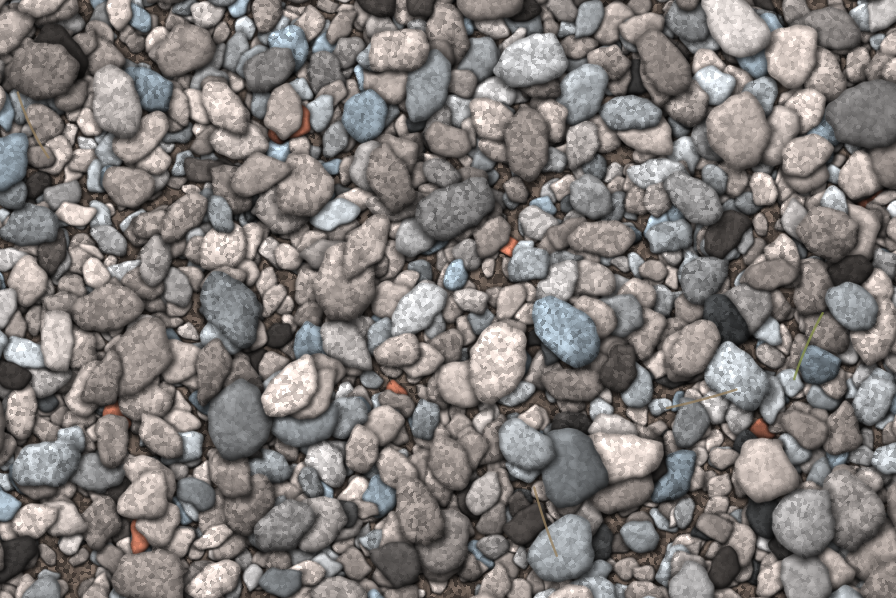
Give the GLSL for this texture, as a WebGL 2 fragment shader.

```glsl
#version 300 es
precision highp float;

uniform vec2 u_resolution;
out vec4 fragColor;

#define TAU 6.2831853
#define SIDES 7
#define GRAIN 0.36
#define MOTTLE 0.24
#define SHADOW 0.52
#define SHADOW_REACH 1.30
#define STEEPNESS 1.1
#define EXPOSURE 1.03
#define LIGHT normalize(vec3(-0.3, 0.55, 0.8))
#define WARM vec3(1.05, 0.985, 0.95)
#define COOL vec3(0.97, 1.0, 1.025)
#define EARTH vec3(0.36, 0.315, 0.285)

vec4 hash(vec2 p) {
    vec4 h = fract(p.xyxy * vec4(0.1031, 0.1030, 0.0973, 0.1099));
    h += dot(h, h.wzxy + 33.33);
    return fract((h.xxyz + h.yzzw) * h.zywx);
}

mat2 rotation(float a) {
    float c = cos(a), s = sin(a);
    return mat2(c, s, -s, c);
}

// Cellular noise: x = random value of the nearest point, y = distance to it
vec2 cellular(vec2 p) {
    vec2 id = floor(p), nearest = vec2(0.0, 9.0);
    for (int j = -1; j <= 1; j++)
    for (int i = -1; i <= 1; i++) {
        vec2 c = id + vec2(i, j);
        vec4 h = hash(c);
        float d = length(p - c - h.xy);
        if (d < nearest.y) nearest = vec2(h.z, d);
    }
    return nearest;
}

// Rounded polygon: xy = gradient, z = level (1 on the outline)
vec3 pebble(vec2 p, vec2 seed) {
    float sum = 0.0;
    vec2 grad = vec2(0.0);
    for (int k = 0; k < SIDES; k++) {
        vec2 v = fract(seed * (float(k) + 1.0) * 13.7);
        float a = (float(k) + 0.75 * (v.x - 0.5)) * TAU / float(SIDES);
        vec2 dir = vec2(cos(a), sin(a)) / mix(0.74, 1.06, v.y);
        float m = max(dot(p, dir), 0.0);
        float m7 = m * m * m * m * m * m * m;
        sum += m7 * m;
        grad += m7 * dir;
    }
    float level = max(pow(sum, 0.125), 0.02);
    return vec3(grad / pow(level, 7.0), level);
}

vec3 stoneColour(vec4 e) {
    float tone = mix(0.5, 0.87, e.x);
    vec3 tint = mix(WARM, COOL, smoothstep(0.55, 0.95, e.y));
    if (e.z < 0.06) tone *= 0.42;
    if (e.z > 0.945) tint = vec3(0.91, 1.0, 1.07);
    if (e.z > 0.99) tint = vec3(1.1, 0.68, 0.54);
    return tone * tint;
}

// Paints one layer of scattered stones over what lies below
vec3 stoneLayer(vec3 col, vec2 p, float size, float presence, float seed, vec2 texture2) {
    mat2 turn = rotation(seed * 1.3);
    vec2 q = turn * p / size + seed * 17.0;
    vec2 id = floor(q);
    for (int j = -1; j <= 1; j++)
    for (int i = -1; i <= 1; i++) {
        vec2 c = id + vec2(i, j), key = c + seed * 57.0;
        vec4 h = hash(key), g = hash(key + 31.7), e = hash(key + 77.1);
        if (h.x > presence) continue;
        float radius = mix(0.42, 0.68, h.w);
        mat2 spin = rotation(g.x * TAU);
        vec2 stretch = vec2(0.86, 1.0 + 0.5 * g.y);
        vec2 o = spin * (q - c - 0.5 - 0.7 * (h.yz - 0.5)) / radius * stretch;
        if (dot(o, o) > 3.4) continue;

        vec3 shape = pebble(o, g.zw);
        float s = shape.z;
        vec2 slope = (((shape.xy * stretch) * spin) * turn) / radius;
        vec2 outward = normalize(slope + 1e-5);

        // Contact shadow, heavier on the lower side
        float under = SHADOW + 0.22 * dot(outward, vec2(0.4, -0.9));
        col *= 1.0 - under * smoothstep(SHADOW_REACH, 0.95, s);

        // Domed side, random tilt and one broken facet
        vec2 ridge = vec2(cos(e.w * TAU), sin(e.w * TAU));
        vec2 tilt = 0.35 * (g.zy - 0.5);
        tilt += 0.28 * ridge * smoothstep(-0.07, 0.07, dot(o * spin * turn, ridge) - 0.4 * g.w);
        tilt += 0.22 * (texture2 - 0.5);
        vec3 normal = normalize(vec3(outward * STEEPNESS * pow(min(s, 1.0), 4.0) + tilt, 1.0));
        float light = 0.35 + 0.75 * max(dot(normal, LIGHT), 0.0);
        light *= 1.0 - 0.28 * smoothstep(0.78, 1.0, s);

        float rough = mix(0.6, 1.4, e.w);
        float speckle = 1.0 + rough * (GRAIN * (texture2.x - 0.5) + MOTTLE * (texture2.y - 0.5));
        float edge = length(slope) / (size * u_resolution.y);
        col = mix(col, stoneColour(e) * light * speckle, smoothstep(edge, -edge, s - 1.0));
    }
    return col;
}

// A few thin, bent dry stalks
vec3 stalks(vec3 col, vec2 p) {
    for (int k = 0; k < 4; k++) {
        vec4 h = hash(vec2(k, 5.0) * 7.3);
        vec2 o = rotation(h.z * TAU) * (p - h.xy * vec2(1.5, 1.0));
        o.y += 4.0 * (h.w - 0.5) * o.x * o.x;
        float d = length(vec2(max(abs(o.x) - 0.06, 0.0), o.y));
        vec3 tint = mix(vec3(0.56, 0.48, 0.36), vec3(0.5, 0.54, 0.28), step(0.6, h.w));
        col = mix(col, tint, 0.8 * smoothstep(0.0032, 0.0008, d));
    }
    return col;
}

void main() {
    vec2 p = gl_FragCoord.xy / u_resolution.y;
    vec2 fine = cellular(p * 150.0), broad = cellular(p * 62.0 + 9.0);
    vec2 grain = vec2(fine.x, mix(broad.x, 1.0 - broad.y, 0.5));
    vec2 chipped = p + 0.0016 * sin(p.yx * 95.0 + 2.0 * sin(p * 61.0)) + 0.0008 * sin(p.yx * 230.0);

    vec3 col = EARTH * (0.6 + 0.8 * grain.x);
    col = stoneLayer(col, chipped, 0.040, 0.95, 1.0, grain);
    col = stoneLayer(col, chipped, 0.056, 0.85, 2.0, grain);
    col = stoneLayer(col, chipped, 0.074, 0.72, 3.0, grain);
    col = stoneLayer(col, chipped, 0.096, 0.36, 4.0, grain);
    col = stalks(col, p);
    fragColor = vec4(clamp(col * EXPOSURE, 0.0, 1.0), 1.0);
}
```
